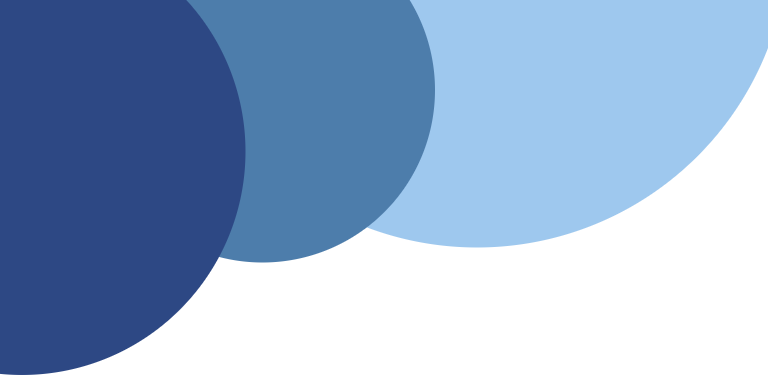
A WebGL 2 fragment shader for this background:

```glsl
#version 300 es
precision highp float;
// Three flat overlapping blue discs hanging from the top left over white.

uniform vec2 u_resolution;
out vec4 fragColor;

// Discs as (center x, center y, radius), in units of canvas height
const vec3 LIGHT_DISC = vec3(1.2422, 1.1680, 0.8125);
const vec3 MID_DISC   = vec3(0.6836, 0.7656, 0.4492);
const vec3 DARK_DISC  = vec3(0.0573, 0.6055, 0.5820);

const vec3 PAPER      = vec3(1.0);
const vec3 LIGHT_BLUE = vec3(0.620, 0.784, 0.933);
const vec3 MID_BLUE   = vec3(0.302, 0.490, 0.671);
const vec3 DARK_BLUE  = vec3(0.176, 0.282, 0.518);

// Coverage of a disc, with an edge one pixel wide
float discMask(vec2 p, vec3 disc, float pixel) {
    float dist = length(p - disc.xy) - disc.z;
    return clamp(0.5 - dist / pixel, 0.0, 1.0);
}

void main() {
    float pixel = 1.0 / u_resolution.y;
    // Keep the composition stretched to a 2:1 frame at any size
    vec2 p = gl_FragCoord.xy * pixel;

    // Paint from back to front
    vec3 color = PAPER;
    color = mix(color, LIGHT_BLUE, discMask(p, LIGHT_DISC, pixel));
    color = mix(color, MID_BLUE, discMask(p, MID_DISC, pixel));
    color = mix(color, DARK_BLUE, discMask(p, DARK_DISC, pixel));

    fragColor = vec4(color, 1.0);
}
```
